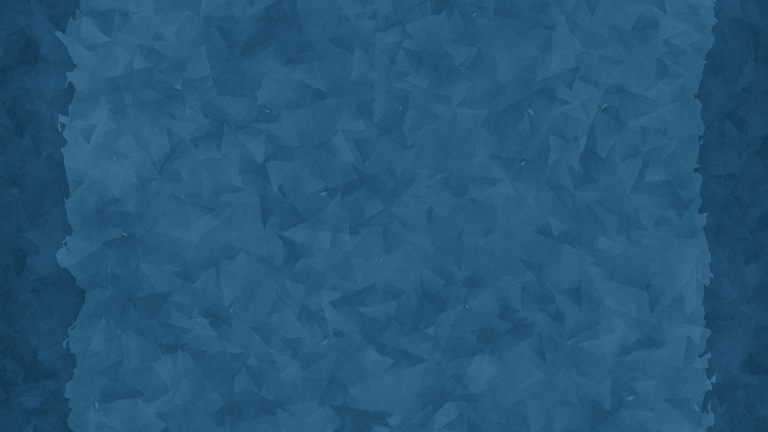
This background is drawn by a Shadertoy shader. Its source:

```glsl
// Blue trowelled plaster: layers of overlapping angular shards, each crisp on
// one side and fading on the other, blended into one tone over soft clouds.
// Ragged dark bands frame the left and right; fine grain and chips finish it.

const vec3 DEEP  = vec3(0.085, 0.245, 0.355);
const vec3 DARK  = vec3(0.12, 0.30, 0.43);
const vec3 MID   = vec3(0.15, 0.35, 0.48);
const vec3 LIGHT = vec3(0.19, 0.39, 0.52);
const vec3 CHIP  = vec3(0.33, 0.51, 0.62);

const float TAU = 6.2831853;
const int   LAYERS = 6;
const float FIRST_SCALE = 4.4;     // shards per canvas height, coarsest layer
const float SCALE_STEP = 1.27;
const float SHARD_OPACITY = 0.75;
const float SHARD_GAIN = 1.55;
const float CLOUD_GAIN = 1.2;
const float WALL_TONE = 2.3;       // 0 deep, 1 dark, 2 mid, 3 light
const float BAND_TONE = 0.5;
const float LEFT_BAND = 0.163;     // widths in canvas heights
const float RIGHT_BAND = 0.145;
const float GRAIN = 0.55;
const float MOTTLE = 0.35;
const float EDGE = 0.0014;

vec2 hash2(vec2 p) {
    vec3 q = fract(p.xyx * vec3(0.1031, 0.1030, 0.0973));
    q += dot(q, q.yzx + 33.33);
    return fract((q.xx + q.yz) * q.zy);
}

vec2 direction(float a) { return vec2(cos(a), sin(a)); }

float noise(vec2 p) {
    vec2 i = floor(p), f = fract(p);
    f = f * f * (3.0 - 2.0 * f);
    return mix(mix(hash2(i).x, hash2(i + vec2(1, 0)).x, f.x),
               mix(hash2(i + vec2(0, 1)).x, hash2(i + 1.0).x, f.x), f.y);
}

// Straight segments between random heights, -0.5 to 0.5
float zigzag(float y, float seed) {
    float i = floor(y);
    return mix(hash2(vec2(i, seed)).x, hash2(vec2(i + 1.0, seed)).x, fract(y)) - 0.5;
}

// Lays one grid of irregular triangles over the given tone
float layShards(float tone, vec2 p, float scale, float seed) {
    vec2 g = p * scale + seed * 7.3;
    float soft = EDGE * scale;
    for (int j = -1; j <= 1; j++)
    for (int i = -1; i <= 1; i++) {
        vec2 id = floor(g) + vec2(i, j);
        vec2 key = id + seed * 31.0;
        vec2 q = g - id - hash2(key);
        vec2 look = hash2(key + 57.1);
        float angle = TAU * look.x;
        float d = -1.0;
        for (int k = 0; k < 3; k++) {
            vec2 h = hash2(key + 91.7 + float(k) * 13.0);
            vec2 n = direction(angle + float(k) * TAU / 3.0 + 0.6 * (h.x - 0.5));
            d = max(d, dot(q, n) - mix(0.18, 0.38, h.y));
        }
        float cover = 1.0 - smoothstep(-soft, soft, d);
        cover *= 1.0 - smoothstep(0.75, 1.0, length(q));
        float fade = clamp(0.55 + 1.3 * dot(q, direction(angle)), 0.0, 1.0);
        tone = mix(tone, look.y * 2.0 - 1.0, cover * fade * SHARD_OPACITY);
    }
    return tone;
}

// Small raised flecks: x is the lit body, y its shadow
vec2 chips(vec2 p) {
    vec2 g = p * 6.0, id = floor(g), h = hash2(id + 211.0), s = hash2(id + 307.0);
    vec2 q = (g - id - mix(vec2(0.2), vec2(0.8), h)) / 6.0;
    vec2 axis = direction(TAU * s.x);
    vec2 size = vec2(0.010, 0.0045) * mix(0.5, 1.2, s.y);
    vec2 local = vec2(dot(q, axis), dot(q, vec2(-axis.y, axis.x)));
    local.y += 25.0 * local.x * local.x;
    float lit = 1.0 - smoothstep(0.4, 1.2, length(local / size));
    float shade = 1.0 - smoothstep(0.5, 1.4, length((local + vec2(0.002, 0.003)) / size));
    return vec2(lit, shade) * step(0.72, hash2(id + 401.0).x);
}

vec3 ramp(float t) {
    vec3 c = mix(DEEP, DARK, clamp(t, -0.8, 1.0));
    c += (MID - DARK) * clamp(t - 1.0, 0.0, 1.0);
    return c + (LIGHT - MID) * clamp(t - 2.0, 0.0, 2.2);
}

void mainImage(out vec4 fragColor, in vec2 fragCoord) {
    vec2 p = fragCoord / iResolution.y;
    float width = iResolution.x / iResolution.y;

    // Roughened shards over soft clouds
    vec2 rough = p + 0.007 * (vec2(noise(p * 55.0), noise(p * 55.0 + 80.0)) - 0.5);
    float clouds = noise(p * 3.2 + 5.0) * 0.6 + noise(p * 8.0 + 19.0) * 0.4 - 0.5;
    float shards = 0.0, scale = FIRST_SCALE;
    for (int i = 0; i < LAYERS; i++) {
        shards = layShards(shards, rough, scale, float(i + 1));
        scale *= SCALE_STEP;
    }
    float relief = shards * SHARD_GAIN + clouds * CLOUD_GAIN;

    // Side bands break along the shards; a deeper ragged coat lies outside
    bool left = p.x < 0.5 * width;
    float side = left ? 1.0 : 2.0;
    float inset = left ? p.x - LEFT_BAND : width - p.x - RIGHT_BAND;
    float jag = 0.035 * zigzag(rough.y * 13.0, side) + 0.018 * zigzag(rough.y * 41.0, side + 5.0);
    float border = inset + jag + 0.03 * shards;
    float coat = inset + 0.085 + 0.07 * zigzag(rough.y * 11.0, side + 9.0) + jag;
    float band = 1.0 - smoothstep(-EDGE, EDGE, border);
    float inner = 1.0 - smoothstep(-EDGE, EDGE, coat);
    float rim = exp(-abs(border) * 130.0);
    float bandTone = BAND_TONE + 0.2 - 0.35 * inner + 0.6 * relief - 0.25 * rim;
    float tone = mix(WALL_TONE + relief + 0.25 * rim, bandTone, band);

    // Mottling and fine grain, then chips
    float grain = noise(p * 310.0) + 0.5 * noise(p * 150.0 + 40.0) - 0.75;
    float mottle = noise(rough * vec2(60.0, 45.0) + 63.0) - 0.5;
    vec2 fleck = chips(p) * (1.0 - band);
    vec3 color = ramp(tone + GRAIN * grain + MOTTLE * mottle - 0.9 * fleck.y);
    color = mix(color, CHIP, 0.6 * fleck.x);
    fragColor = vec4(color, 1.0);
}
```
